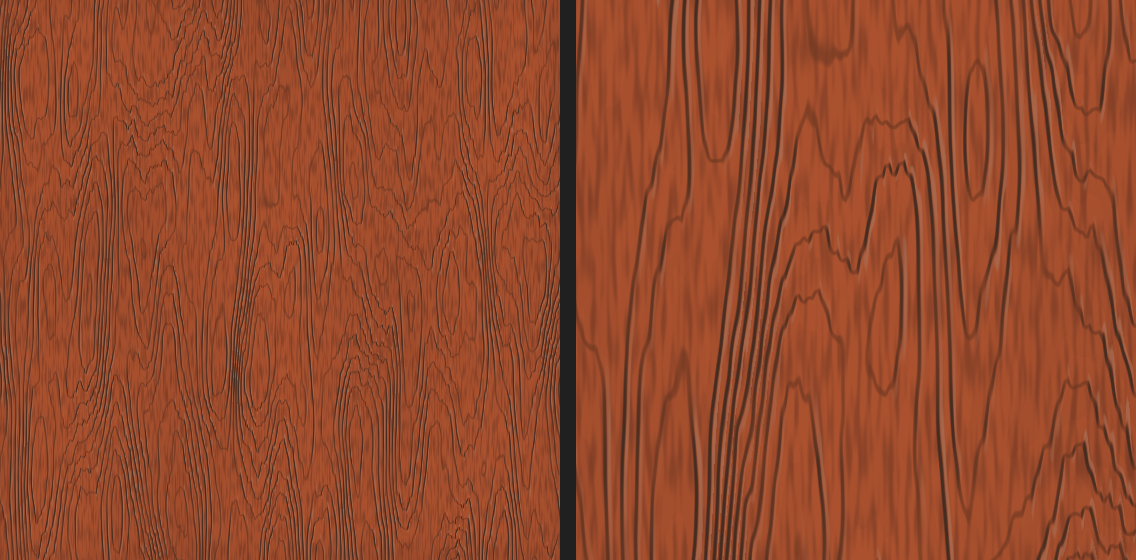
Left, the full canvas; right, a detail of the centre.
Reproduce this texture procedurally as a Shadertoy shader.

```glsl
#define LIGHT_WOOD vec3(0.660, 0.314, 0.180)
#define DARK_WOOD vec3(0.460, 0.224, 0.138)
#define GROOVE_COLOR vec3(0.260, 0.170, 0.130)
#define STAIN_COLOR vec3(0.400, 0.205, 0.125)
#define RIDGE_COLOR vec3(0.660, 0.430, 0.330)
#define RING_COUNT 11.0
#define RING_SCALE vec2(9.0, 1.7)
#define FIBRE_SCALE vec2(310.0, 32.0)
#define TOOTH_SCALE vec2(95.0, 12.0)
#define TOOTH_HEIGHT 0.019
#define GROOVE_WIDTH 0.0008

vec2 hashDirection(vec2 cell) {
    float angle = 6.2832 * fract(sin(dot(cell, vec2(127.1, 311.7))) * 43758.545);
    return vec2(cos(angle), sin(angle));
}

float gradientNoise(vec2 p) {
    vec2 i = floor(p), f = fract(p);
    vec2 u = f * f * f * (f * (f * 6.0 - 15.0) + 10.0);
    vec2 e = vec2(0.0, 1.0);
    float a = dot(hashDirection(i), f);
    float b = dot(hashDirection(i + e.yx), f - e.yx);
    float c = dot(hashDirection(i + e.xy), f - e.xy);
    float d = dot(hashDirection(i + e.yy), f - e.yy);
    return mix(mix(a, b, u.x), mix(c, d, u.x), u.y);
}

// Growth ring height: stretched noise, its level lines broken into teeth
float ringHeight(vec2 p) {
    float teeth = gradientNoise(p * TOOTH_SCALE);
    teeth += 0.4 * gradientNoise(p * TOOTH_SCALE * 2.3 + 7.7);
    p.y += TOOTH_HEIGHT * teeth;
    vec2 q = p * RING_SCALE;
    float height = gradientNoise(q + 3.7);
    height += 0.35 * gradientNoise(q * 2.2 + 17.3);
    height += 0.04 * gradientNoise(q * vec2(5.0, 7.0) + 41.9);
    return height * RING_COUNT;
}

// Soft-edged stripe of a given half width around zero
float stripe(float dist, float halfWidth, float blur) {
    return 1.0 - smoothstep(halfWidth - 0.5 * blur, halfWidth + 0.7 * blur, abs(dist));
}

void mainImage(out vec4 fragColor, in vec2 fragCoord) {
    vec2 p = fragCoord / iResolution.y;
    vec2 uv = fragCoord / iResolution.xy;
    float blur = max(1.0 / iResolution.y, 0.0010);

    // Signed distance to the nearest ring line, positive on its right
    vec2 eps = vec2(0.0006, 0.0);
    float height = ringHeight(p);
    vec2 slope = vec2(ringHeight(p + eps.xy), ringHeight(p + eps.yx)) - height;
    slope /= eps.x;
    float level = fract(height + 0.5) - 0.5;
    float dist = level / max(length(slope), 20.0);
    float side = dist * (slope.x < 0.0 ? -1.0 : 1.0);

    // Base wood: thin dark fibres, broad patches and a faint shade in each ring
    float fibre = gradientNoise(p * FIBRE_SCALE);
    fibre += 0.5 * gradientNoise(p * FIBRE_SCALE * vec2(0.55, 0.8) + 9.1);
    float patches = gradientNoise(p * vec2(5.0, 2.5) + 60.0);
    float tone = 0.96 - 0.62 * smoothstep(-0.25, 0.6, fibre);
    tone += 0.18 * patches + 0.10 * level;
    vec2 border = smoothstep(0.0, 0.05, min(uv, 1.0 - uv));
    tone -= 0.14 * (1.0 - border.x * border.y);
    vec3 color = mix(DARK_WOOD, LIGHT_WOOD, clamp(tone, -0.1, 1.06));

    // Steep lines are carved deep, flat ones are only stained
    float depth = smoothstep(22.0, 95.0, abs(slope.x));
    depth *= 0.45 + 0.55 * smoothstep(-0.35, 0.25, gradientNoise(p * vec2(28.0, 8.0) + 25.0));
    float stain = stripe(dist, 1.2 * GROOVE_WIDTH, 1.2 * blur);
    float groove = stripe(side, GROOVE_WIDTH, blur);
    float ridge = stripe(side - 2.8 * GROOVE_WIDTH, GROOVE_WIDTH, blur);
    color = mix(color, STAIN_COLOR, 0.55 * stain);
    color = mix(color, RIDGE_COLOR, 0.75 * ridge * depth);
    color = mix(color, GROOVE_COLOR, clamp(groove * depth, 0.0, 0.95));

    fragColor = vec4(color, 1.0);
}
```
